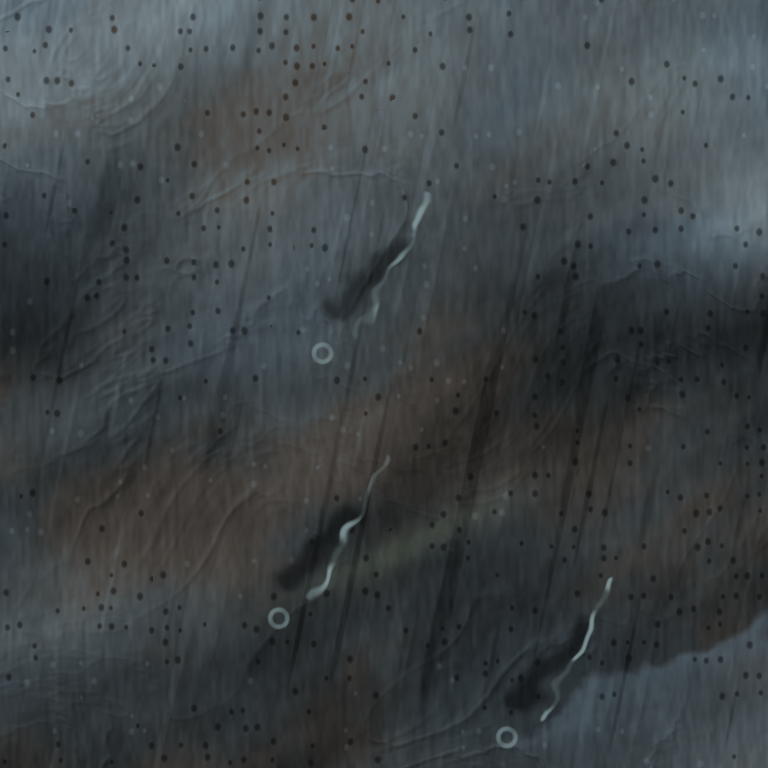
Reproduce this texture procedurally as a Shadertoy shader.

```glsl
// Weathered slate surface: stormy slanted tones, fine upright fibres, pits, ridges and pale cracks.

const float LEAN = 0.43;              // slope angle of the broad bands
const float BASE_TONE = 0.213;
const float SKY_LIFT = 0.205;         // brightening toward the top
const float CLOUD_CONTRAST = 0.25;
const float FIBRE_CONTRAST = 0.075;
const float RIDGE_CONTRAST = 0.075;
const float PIT_CELLS = 58.0;
const vec3 SLATE = vec3(0.915, 1.02, 1.065);
const vec3 UMBER = vec3(1.04, 0.99, 0.93);
const vec3 STEEL = vec3(0.85, 1.02, 1.14);
const vec3 MOSS = vec3(0.95, 1.05, 0.92);
const vec3 PALE = vec3(0.52, 0.61, 0.62);

// Broad patches: centre, radii along and across the slope
const int PATCHES = 9;
const vec4 PATCH[PATCHES] = vec4[](
    vec4(0.46, 0.46, 0.24, 0.085), vec4(0.96, 0.72, 0.15, 0.07),
    vec4(0.03, 0.62, 0.10, 0.17), vec4(0.13, 0.20, 0.12, 0.08),
    vec4(0.72, 0.20, 0.19, 0.07), vec4(0.99, 0.42, 0.10, 0.13),
    vec4(0.23, 0.70, 0.10, 0.07), vec4(0.76, 0.59, 0.12, 0.06),
    vec4(0.30, 0.10, 0.14, 0.07));
const float PATCH_TONE[PATCHES] = float[](
    0.095, 0.14, -0.085, 0.07, -0.06, -0.065, -0.045, -0.05, -0.03);

// Foot of each crack, where a small ring sits
const int CRACKS = 3;
const vec2 CRACK_FOOT[CRACKS] = vec2[](
    vec2(0.42, 0.54), vec2(0.363, 0.195), vec2(0.66, 0.04));

float hash(vec2 p) {
    vec3 q = fract(p.xyx * vec3(0.1031, 0.103, 0.0973));
    q += dot(q, q.yzx + 33.33);
    return fract((q.x + q.y) * q.z);
}

float noise(vec2 p) {
    vec2 i = floor(p), f = fract(p);
    f = f * f * (3.0 - 2.0 * f);
    return mix(mix(hash(i), hash(i + vec2(1, 0)), f.x),
               mix(hash(i + vec2(0, 1)), hash(i + 1.0), f.x), f.y);
}

float fbm(vec2 p) {
    float sum = 0.0, amp = 0.5;
    for (int i = 0; i < 5; i++) {
        sum += amp * noise(p);
        p = mat2(1.6, 1.2, -1.2, 1.6) * p + 7.3;
        amp *= 0.5;
    }
    return sum;
}

vec2 turn(vec2 p, float a) {
    return vec2(cos(a) * p.x + sin(a) * p.y, cos(a) * p.y - sin(a) * p.x);
}

float segment(vec2 p, vec2 a, vec2 b) {
    vec2 d = b - a;
    return length(p - a - d * clamp(dot(p - a, d) / dot(d, d), 0.0, 1.0));
}

float glow(vec2 p, vec4 patchShape) {
    vec2 q = turn(p - patchShape.xy, LEAN) / patchShape.zw;
    return exp(-dot(q, q));
}

// Thin curling ridges along noise contours
float ridgeHeight(vec2 p) {
    vec2 q = turn(p, LEAN) * vec2(6.0, 9.0);
    float contour = abs(fbm(q + 2.0 * noise(q * 0.7)) - 0.48);
    return exp(-contour * 28.0) + 0.6 * fbm(p * 42.0);
}

// Scattered round pits, one per grid cell at most
float pits(vec2 p, float density) {
    vec2 g = p * vec2(PIT_CELLS, PIT_CELLS * 0.8), cell = floor(g);
    vec2 centre = 0.3 + 0.4 * vec2(hash(cell + 11.0), hash(cell + 47.0));
    float radius = 0.13 + 0.14 * hash(cell + 83.0);
    float dist = length(fract(g) - centre);
    return step(hash(cell), density) * (1.0 - smoothstep(radius * 0.4, radius + 0.08, dist));
}

void mainImage(out vec4 fragColor, in vec2 fragCoord) {
    vec2 p = fragCoord / iResolution.xy;
    vec2 wander = vec2(noise(p * 5.0), noise(p * 5.0 + 31.0)) - 0.5;
    vec2 slope = turn(p + 0.05 * wander, LEAN);

    // Broad light and dark
    float tone = BASE_TONE + SKY_LIFT * smoothstep(0.48, 1.02, p.y + 0.04 * wander.x);
    for (int i = 0; i < PATCHES; i++)
        tone += PATCH_TONE[i] * glow(p + 0.07 * wander, PATCH[i]);
    tone += CLOUD_CONTRAST * (fbm(slope * vec2(3.2, 7.5) + 4.0) - 0.48);

    // Ragged blue veil in the lower right, mossy streak above it
    float edge = 0.03 + 0.55 * (p.x - 0.68) + 0.13 * (fbm(p * 9.0) - 0.5);
    float depth = edge - p.y;
    float veil = smoothstep(-0.008, 0.012, depth) * exp(-max(depth, 0.0) * 10.0)
               * smoothstep(0.6, 0.75, p.x);
    float moss = glow(p + 0.03 * wander, vec4(0.52, 0.285, 0.15, 0.022));
    tone += 0.12 * veil + 0.085 * moss;

    // Upright fibres and long steep scratches
    float fibre = 0.6 * noise(p * vec2(165.0, 28.0)) + 0.4 * noise(p * vec2(230.0, 75.0) + 9.0);
    tone += FIBRE_CONTRAST * (fibre - 0.5) * (0.55 + 1.6 * tone);
    float scratch = noise(turn(p, -0.2) * vec2(75.0, 4.0) + 17.0);
    tone += 0.035 * smoothstep(0.82, 0.96, scratch) - 0.045 * smoothstep(0.2, 0.05, scratch);

    // Relief lit from the upper left
    float relief = ridgeHeight(p) - ridgeHeight(p + vec2(-0.003, 0.004));
    float relieved = smoothstep(0.35, 0.7, noise(p * 6.0 + 3.0));
    tone += RIDGE_CONTRAST * clamp(relief, -0.7, 0.7) * (0.35 + 0.65 * relieved);

    // Dark pits cluster in the light blue zones, pale grit in the dark ones
    float blueZone = smoothstep(0.42, 0.62, noise(slope * vec2(4.0, 6.0) + 20.0) + 0.25 * (p.y - 0.5));
    tone *= 1.0 - 0.42 * pits(p, 0.05 + 0.2 * blueZone);
    tone += 0.06 * pits(p + 0.37, 0.09 * (1.0 - blueZone));

    // Jagged cracks: dark hollow, broken pale lip, ring at the foot
    float lip = 0.0;
    vec2 jag = vec2(noise(p * 45.0), noise(p * 45.0 + 60.0)) - 0.5;
    for (int i = 0; i < CRACKS; i++) {
        vec2 q = p - CRACK_FOOT[i], bent = q + 0.02 * jag;
        float hollow = segment(bent, vec2(0.015, 0.05), vec2(0.095, 0.135));
        tone *= 1.0 - 0.42 * (1.0 - smoothstep(0.004, 0.025, hollow));
        float line = segment(bent, vec2(0.045, 0.025), vec2(0.142, 0.205));
        float broken = smoothstep(0.3, 0.65, noise(p * 32.0 + float(i) * 5.0));
        lip = max(lip, (1.0 - smoothstep(0.001, 0.006, line)) * (0.2 + 0.65 * broken));
        float ring = 1.0 - smoothstep(0.001, 0.005, abs(length(q) - 0.011));
        lip = max(lip, ring * (0.4 + 14.0 * abs(q.x - q.y)));
    }

    // Tint: slate drifting to umber or steel
    float drift = fbm(slope * vec2(3.0, 5.0) + 50.0) - 0.47;
    vec3 tint = mix(SLATE, UMBER, smoothstep(0.0, 0.2, drift) * smoothstep(0.42, 0.25, tone));
    tint = mix(tint, STEEL, max(0.6 * smoothstep(0.02, -0.2, drift), 0.8 * veil));
    tint = mix(tint, MOSS, 0.8 * moss);
    vec3 colour = max(tone, 0.09) * tint;
    fragColor = vec4(mix(colour, PALE, clamp(lip, 0.0, 0.85)), 1.0);
}
```
